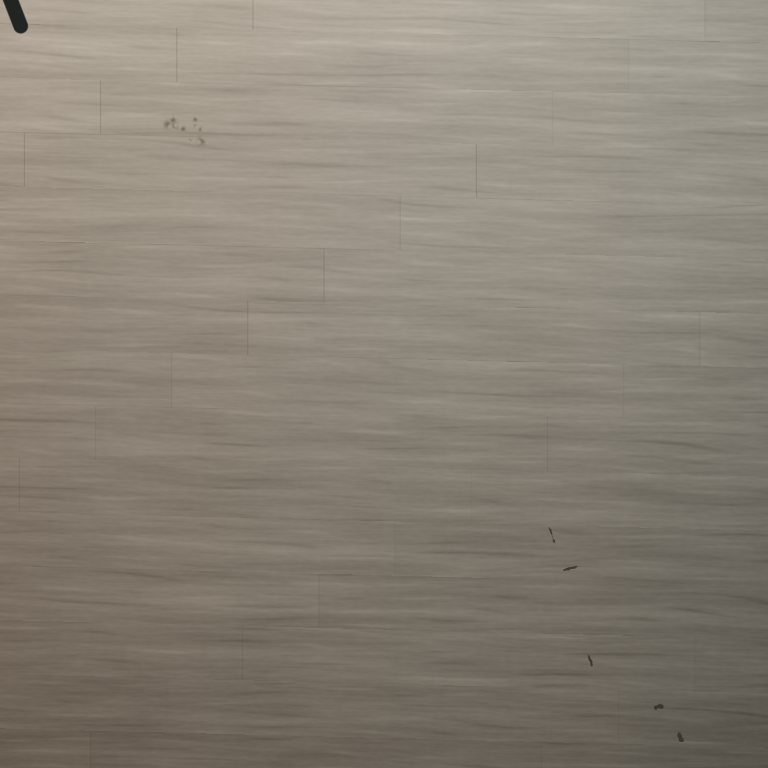
A three.js fragment shader for this texture:

```glsl
// Weathered greige wood floor: staggered planks with veined grain, worn seams and scuffs
varying vec2 vUv;

const float PI = 3.14159265;
const float ROW_HEIGHT = 0.0706;
const float FIRST_SEAM = 0.0306;
const float FLOOR_SLOPE = 0.025;
const float PLANK_LENGTH = 0.5885;
const float FIRST_JOINT = 0.3294;
const float JOINT_STEP = 0.0992;
const float SEAM_HALF_WIDTH = 0.0004;
const float EDGE_SOFTNESS = 0.0013;
const float SEAM_STRENGTH = 0.2;
const float JOINT_STRENGTH = 0.32;
const float GRAIN_STRENGTH = 0.21;
const float VEIN_STRENGTH = 0.17;
const float GRIT_STRENGTH = 0.07;
const float PLANK_VARIATION = 0.06;

const vec3 WOOD_DARK = vec3(0.40, 0.37, 0.33);
const vec3 WOOD_LIGHT = vec3(0.66, 0.63, 0.58);
const vec3 SIDE_TINT = vec3(0.012, -0.002, -0.010);
const vec3 SEAM_COLOR = vec3(0.30, 0.27, 0.23);
const vec3 SMUDGE_COLOR = vec3(0.36, 0.30, 0.23);
const vec3 SCUFF_COLOR = vec3(0.19, 0.17, 0.14);
const vec3 ROD_COLOR = vec3(0.13, 0.14, 0.13);

const vec2 SCUFF_START = vec2(0.719, 0.303);
const vec2 SCUFF_END = vec2(0.886, 0.040);
const vec2 SCUFF_BOW = vec2(-0.034, -0.031);
const vec2 SMUDGE_CENTER = vec2(0.245, 0.832);
const vec2 ROD_TOP = vec2(0.010, 1.010);
const vec2 ROD_END = vec2(0.027, 0.966);
const float ROD_RADIUS = 0.0095;

float hash(vec2 p) {
  return fract(sin(dot(p, vec2(127.1, 311.7))) * 43758.5);
}

// Distance to the nearest jittered cell point
float cellular(vec2 p) {
  vec2 cell = floor(p);
  float nearest = 2.0;
  for (int j = -1; j <= 1; j++) {
    for (int i = -1; i <= 1; i++) {
      vec2 c = cell + vec2(float(i), float(j));
      vec2 point = c + vec2(hash(c), hash(c + 19.3));
      nearest = min(nearest, distance(p, point));
    }
  }
  return nearest;
}

float segmentDistance(vec2 p, vec2 a, vec2 b) {
  vec2 ab = b - a;
  float t = clamp(dot(p - a, ab) / dot(ab, ab), 0.0, 1.0);
  return distance(p, a + ab * t);
}

float fill(float d) {
  return 1.0 - smoothstep(-EDGE_SOFTNESS, EDGE_SOFTNESS, d);
}

// Stretched cells, bent by layered sines and shifted for each row
float woodGrain(vec2 p, float seed) {
  float phase = seed * 2.0 * PI;
  p.y += 0.004 * sin(p.x * 6.0 + phase) + 0.0015 * sin(p.x * 19.0 + phase * 3.0 + p.y * 60.0);
  vec2 shift = seed * vec2(37.0, 91.0);
  float g = 0.9 * cellular(p * vec2(2.5, 42.0) + shift);
  g += 0.6 * cellular(p * vec2(6.0, 110.0) + shift);
  g += 0.4 * cellular(p * vec2(16.0, 230.0) + shift);
  return g - 0.9 + 0.12 * sin(p.y * 95.0 + phase + 1.5 * sin(p.x * 4.0));
}

// Thin broken lines: sharpened sines, dark and pale, shown in patches
float veins(vec2 p, float seed) {
  float phase = seed * 2.0 * PI;
  float bend = 2.2 * sin(p.x * 7.0 + phase + p.y * 25.0) + 0.8 * sin(p.x * 23.0 + p.y * 90.0);
  float angle = p.y * 390.0 + bend - p.x * 6.0 + 3.0 * cellular(p * vec2(5.0, 35.0) + seed * 50.0);
  float patches = cellular(p * vec2(7.0, 48.0) + seed * 71.0);
  float dark = pow(0.5 + 0.5 * sin(angle), 5.0) * smoothstep(0.4, 0.8, patches);
  float pale = pow(0.5 + 0.5 * sin(angle * 0.8 + 2.0), 6.0) * smoothstep(0.42, 0.1, patches);
  return 0.7 * pale - dark;
}

float scuffMarks(vec2 p) {
  float mask = 0.0;
  for (int i = 0; i < 5; i++) {
    float k = float(i);
    float t = smoothstep(0.0, 1.0, k / 4.0);
    vec2 center = mix(SCUFF_START, SCUFF_END, t) + SCUFF_BOW * pow(sin(PI * t), 4.0);
    float angle = 0.5 + 0.75 * cos(PI * k);
    vec2 arm = vec2(cos(angle), -sin(angle)) * mix(0.010, 0.003, t);
    float width = mix(0.0010, 0.0032, t * t) + 0.003 * (cellular(p * 170.0) - 0.5);
    mask = max(mask, fill(segmentDistance(p, center - arm, center + arm) - width));
  }
  return mask;
}

float smudges(vec2 p) {
  float mask = 0.0;
  for (int i = 0; i < 9; i++) {
    float k = float(i);
    vec2 jitter = vec2(hash(vec2(k, 3.0)), hash(vec2(k, 8.0))) - 0.5;
    vec2 offset = p - SMUDGE_CENTER - jitter * vec2(0.065, 0.035);
    float size = mix(0.002, 0.005, hash(vec2(k, 5.0)));
    mask = max(mask, exp(-dot(offset, offset) / (size * size)));
  }
  return mask * smoothstep(0.1, 0.6, cellular(p * 120.0));
}

void main() {
  // Plank layout, counted down from the top
  float down = 1.0 - vUv.y;
  float level = down - FLOOR_SLOPE * vUv.x;
  float rowPos = (level - FIRST_SEAM) / ROW_HEIGHT + 1.0;
  float row = floor(rowPos);
  float plankPos = (vUv.x - FIRST_JOINT + JOINT_STEP * row) / PLANK_LENGTH;
  float plankSeed = hash(vec2(row, floor(plankPos)) + 4.0);
  float rowSeed = hash(vec2(row, 2.0));
  vec2 board = vec2(vUv.x, level);

  // Window light, plank tone and grain
  float tone = mix(1.20, 0.12, down) - 0.27 * pow(vUv.x, 3.0) - 0.14 * pow(1.0 - vUv.x, 3.0);
  tone += PLANK_VARIATION * (plankSeed - 0.5);
  tone += GRAIN_STRENGTH * woodGrain(board, rowSeed) + VEIN_STRENGTH * veins(board, rowSeed);
  tone += GRIT_STRENGTH * (cellular(board * vec2(70.0, 250.0)) - 0.5);
  vec3 color = mix(WOOD_DARK, WOOD_LIGHT, tone) + SIDE_TINT * (1.0 - 2.0 * vUv.x);

  // Broken long seams and end joints, both fading with wear
  float seamDistance = (0.5 - abs(fract(rowPos) - 0.5)) * ROW_HEIGHT;
  float jointDistance = (0.5 - abs(fract(plankPos) - 0.5)) * PLANK_LENGTH;
  float seamId = floor(rowPos + 0.5);
  float jointId = floor(plankPos + 0.5);
  float fade = 1.0 - 0.6 * smoothstep(0.2, 1.0, vUv.x) - 0.3 * smoothstep(0.3, 0.8, down);
  float wear = smoothstep(-0.1, 1.0, sin(vUv.x * 7.0 + seamId * 2.4) + 0.3 * sin(vUv.x * 31.0));
  float seam = fill(seamDistance - SEAM_HALF_WIDTH) * SEAM_STRENGTH * wear * fade;
  float jointWear = smoothstep(0.1, 0.8, hash(vec2(row, jointId) + 7.0));
  float joint = fill(jointDistance - SEAM_HALF_WIDTH) * JOINT_STRENGTH * mix(0.3, 1.0, jointWear);
  color = mix(color, SEAM_COLOR, max(seam, joint * mix(0.5, 1.0, fade)));

  // Dirt, scuffs and the dark rod in the corner
  color = mix(color, SMUDGE_COLOR, 0.6 * smudges(vUv));
  color = mix(color, SCUFF_COLOR, 0.8 * scuffMarks(vUv));
  color = mix(color, ROD_COLOR, fill(segmentDistance(vUv, ROD_TOP, ROD_END) - ROD_RADIUS));
  gl_FragColor = vec4(color, 1.0);
}
```
